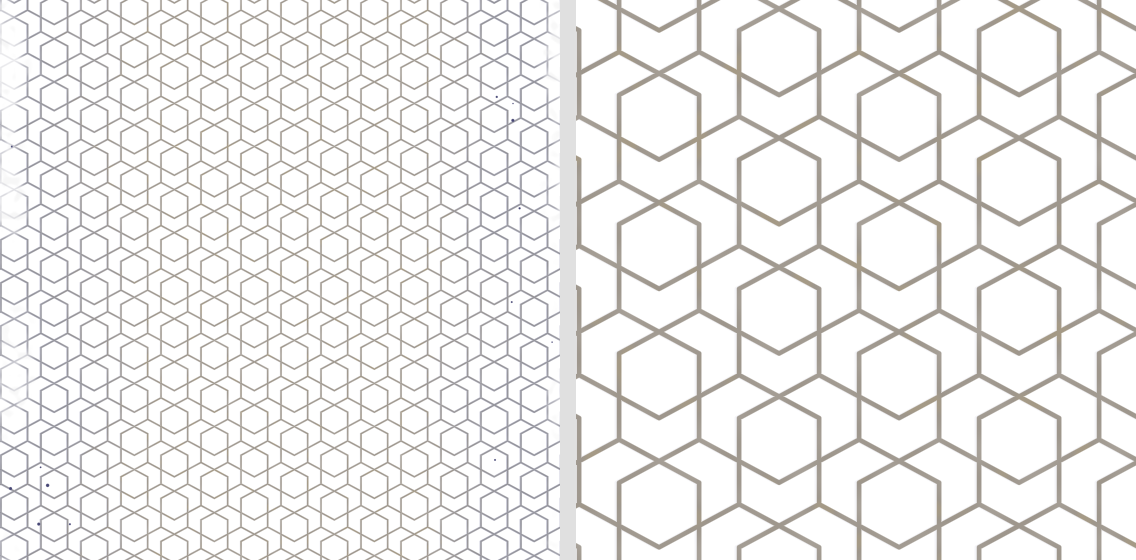
Left: the whole. Right: its middle third, enlarged.
A Shadertoy shader for this pattern:

```glsl
// Thin outlined hexagons on a staggered lattice, 7 by 13 repeats, linked by Y-shaped joints.
// Each column is mirrored and wrapped, then measured against five strokes.
// Wrapping gradient noise tints and wears the ink; hashed cells scatter a few flecks.

const float TAU = 6.2831853;

vec2 hash2(vec2 p) {
    vec3 q = fract(p.xyx * vec3(0.1031, 0.1030, 0.0973));
    q += dot(q, q.yzx + 33.33);
    return fract((q.xx + q.yz) * q.zy);
}

// Gradient noise that wraps after a whole number of cells
float gradientNoise(vec2 uv, float cells) {
    vec2 p = uv * cells, i = floor(p), f = p - i;
    vec2 w = f * f * f * (f * (f * 6.0 - 15.0) + 10.0);
    vec4 corner;
    for (int k = 0; k < 4; k++) {
        vec2 o = vec2(k & 1, k >> 1);
        float a = TAU * hash2(mod(i + o, cells) + cells).x;
        corner[k] = dot(vec2(cos(a), sin(a)), f - o);
    }
    return mix(mix(corner.x, corner.y, w.x), mix(corner.z, corner.w, w.x), w.y);
}

// Distance in canvas units to a stroke given in lattice units
float stroke(vec2 p, vec2 a, vec2 b) {
    vec2 unit = 1.0 / vec2(42.0, 78.0);
    vec2 pa = (p - a) * unit, ba = (b - a) * unit;
    return length(pa - ba * clamp(dot(pa, ba) / dot(ba, ba), 0.0, 1.0));
}

float latticeDistance(vec2 uv) {
    vec2 p = (uv - vec2(0.3828, 0.5973)) * vec2(42.0, 78.0);
    float column = floor(p.x / 3.0 + 0.5);
    p.x = abs(p.x - 3.0 * column);
    p.y = mod(p.y + 3.0 * column + 4.0, 6.0) - 4.0;
    float d = 1.0;
    for (int k = -1; k <= 1; k++) {
        vec2 q = p + vec2(0.0, 6.0 * float(k));
        d = min(d, stroke(q, vec2(1, 1), vec2(1, -3)));   // upright side
        d = min(d, stroke(q, vec2(0, 2), vec2(1, 1)));    // roof
        d = min(d, stroke(q, vec2(0, -2), vec2(2, 0)));   // floor and its extension
        d = min(d, stroke(q, vec2(0, -4), vec2(1, -3)));  // lower chevron
        d = min(d, stroke(q, vec2(1, -3), vec2(2, -4)));  // link to the next column
    }
    return d;
}

void mainImage(out vec4 fragColor, in vec2 fragCoord) {
    vec2 uv = fragCoord / iResolution.xy;
    float aa = 0.75 / min(iResolution.x, iResolution.y);
    float broad = gradientNoise(uv, 5.0);
    float fine = gradientNoise(uv, 48.0);

    // Ink is warm in the middle and cooler towards the sides
    float cool = smoothstep(-0.2, 1.0, cos(TAU * uv.x) + 0.5 * broad);
    vec3 ink = mix(vec3(0.61, 0.58, 0.54), vec3(0.57, 0.57, 0.60), cool);
    ink = mix(ink, vec3(0.68, 0.63, 0.53), 0.6 * smoothstep(0.15, 0.45, fine) * (1.0 - cool));

    // Patchy fading beside the wrapped left edge
    float edge = abs(fract(uv.x + 0.485) - 0.5);
    float wear = smoothstep(0.045, 0.0, edge - 0.05 * broad - 0.025 * fine);
    wear *= smoothstep(-0.35, 0.25, broad - 0.25 * sin(TAU * uv.y) + 0.3 * fine);

    float line = 1.0 - smoothstep(-aa, aa, latticeDistance(uv) - 0.0014);
    float fringe = 1.0 - smoothstep(-aa, aa, latticeDistance(uv + vec2(0.0014, 0.0)) - 0.0013);
    float strength = (0.95 + 0.15 * fine) * (1.0 - 0.85 * wear);

    vec3 color = mix(vec3(1.0), vec3(0.70, 0.70, 0.79), fringe * strength * (0.15 + 0.6 * cool));
    color = mix(color, ink, line * strength);
    color -= 0.03 * wear * smoothstep(0.1, 0.4, fine);

    // Sparse navy flecks, kept near the sides
    vec2 cell = floor(uv * 20.0);
    vec2 seed = hash2(cell + 7.0);
    vec2 spot = (cell + 0.2 + 0.6 * hash2(cell + 51.0)) / 20.0;
    float nearSide = smoothstep(0.5, 0.9, cos(TAU * spot.x));
    float fleck = 1.0 - smoothstep(-aa, aa, length(uv - spot) - mix(0.001, 0.003, seed.y));
    color = mix(color, vec3(0.28, 0.28, 0.46), fleck * step(seed.x, 0.12 * nearSide));

    fragColor = vec4(color, 1.0);
}
```
